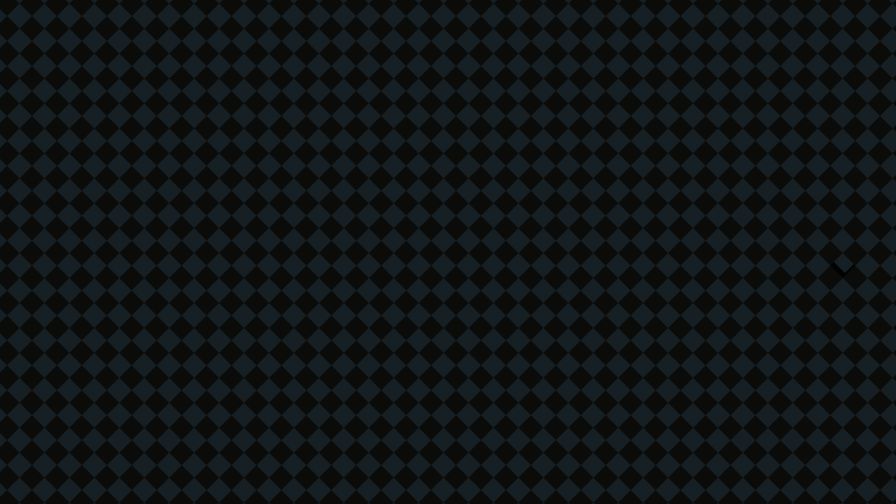
This pattern is drawn by a WebGL 1 fragment shader. Its source:

```glsl
precision highp float;
// Dark checkerboard of diamonds, with one recessed blue tile showing a black lower rim.

uniform vec2 u_resolution;

const float TILE_SIDE = 0.035;                   // in canvas heights
const vec2 FIRST_CENTER = vec2(0.0387, 0.0276);  // center of the lower left blue tile
const vec2 WORN_TILE = vec2(33.0, 9.0);          // column and row of the recessed tile
const vec3 DARK = vec3(0.043, 0.047, 0.039);
const vec3 BLUE = vec3(0.082, 0.122, 0.141);
const vec3 RIM = vec3(0.004, 0.006, 0.006);

// Coverage of the region where the distance is negative.
float coverage(float dist, float pixel) {
  return clamp(0.5 - dist / pixel, 0.0, 1.0);
}

// Signed distance to a square centered on the origin.
float squareDistance(vec2 p, float halfSide) {
  vec2 d = abs(p) - halfSide;
  return max(d.x, d.y);
}

// Turns by 45 degrees, so that diamond edges lie along the axes.
vec2 diagonalAxes(vec2 p) {
  return vec2(p.x + p.y, p.y - p.x) * sqrt(0.5);
}

// One where the cell is the chosen one, zero elsewhere.
float isCell(vec2 cell, vec2 chosen) {
  vec2 d = abs(cell - chosen);
  return 1.0 - step(0.5, max(d.x, d.y));
}

// Distance to the lower rim: wide on the left side, narrow on the right.
float rimDistance(vec2 p, float halfSide, float wide, float narrow) {
  return min(p.x + halfSide - wide, p.y + halfSide - narrow);
}

void main() {
  vec2 uv = gl_FragCoord.xy / u_resolution.y;
  float pixel = 1.0 / u_resolution.y;

  // Blue tiles touch corner to corner on a square lattice.
  float period = TILE_SIDE * sqrt(2.0);
  vec2 lattice = (uv - FIRST_CENTER) / period;
  vec2 cell = floor(lattice + 0.5);
  vec2 local = diagonalAxes((lattice - cell) * period);
  float halfSide = 0.5 * TILE_SIDE;
  float tile = coverage(squareDistance(local, halfSide), pixel);

  // The recessed tile keeps its outline but has a black lower rim.
  float rim = coverage(rimDistance(local, halfSide, 0.010, 0.004), pixel);
  vec3 tileColor = mix(BLUE, RIM, rim * isCell(cell, WORN_TILE));

  gl_FragColor = vec4(mix(DARK, tileColor, tile), 1.0);
}
```
